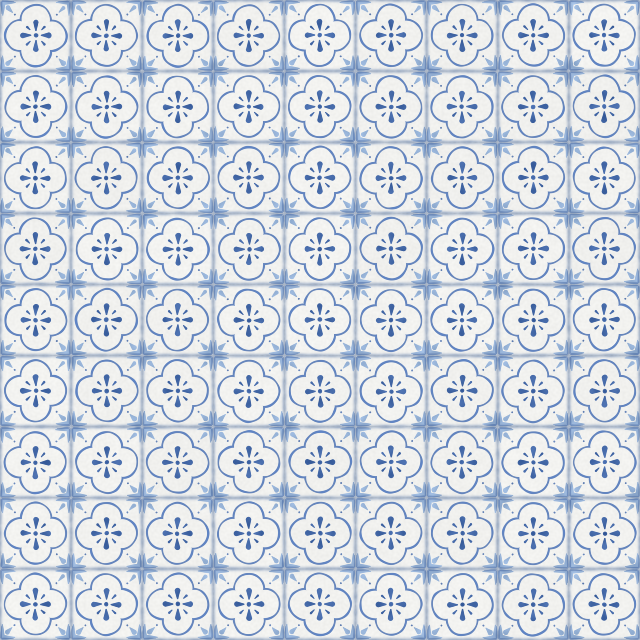
Reproduce this pattern procedurally as a Shadertoy shader.

```glsl
// Nine by nine hand-painted blue and white tiles, each with a four-lobed flower.
// Each motif is a distance function folded by symmetry; gradient noise wobbles
// the brush, thins the wash and wears the grey-blue joints.

float hash(vec2 p) {
    return fract(sin(dot(p, vec2(127.1, 311.7))) * 43758.55);
}

vec2 gradient(vec2 cell) {
    float angle = 6.2832 * hash(cell);
    return vec2(cos(angle), sin(angle));
}

// Gradient noise, roughly -0.7 to 0.7
float noise(vec2 p) {
    vec2 i = floor(p), f = fract(p);
    vec2 u = f * f * f * (f * (f * 6.0 - 15.0) + 10.0);
    vec2 e = vec2(1.0, 0.0);
    float low = mix(dot(gradient(i), f), dot(gradient(i + e), f - e), u.x);
    float high = mix(dot(gradient(i + e.yx), f - e.yx),
                     dot(gradient(i + 1.0), f - 1.0), u.x);
    return mix(low, high, u.y);
}

// Brush drop: a segment whose radius grows from ra to rb
float drop(vec2 p, vec2 a, vec2 b, float ra, float rb) {
    vec2 ab = b - a;
    float h = clamp(dot(p - a, ab) / dot(ab, ab), 0.0, 1.0);
    return length(p - a - ab * h) - mix(ra, rb, h);
}

// Antialiased coverage, with distances in tile widths
float cover(float d) {
    float pixel = 9.0 / iResolution.y;
    return 1.0 - smoothstep(-0.6 * pixel, 0.6 * pixel, d);
}

void mainImage(out vec4 fragColor, in vec2 fragCoord) {
    vec2 grid = 9.0 * fragCoord / iResolution.y;
    vec2 tile = floor(grid);
    vec2 cell = fract(grid) - 0.5;

    // Brush wobble and uneven wash
    vec2 wobble = vec2(noise(grid * 5.0), noise(grid * 5.0 + 40.0));
    vec2 p = cell + 0.012 * wobble + 0.008 * (gradient(tile + 7.0) * 0.5);
    float wash = noise(grid * 7.0 + 90.0);
    float grain = noise(grid * 24.0);

    vec3 deepBlue = vec3(0.24, 0.39, 0.65) + 0.10 * wash;
    vec3 paleBlue = vec3(0.53, 0.66, 0.83) + 0.12 * wash;

    // Glaze
    vec3 color = vec3(0.955, 0.955, 0.945) + 0.022 * grain + 0.012 * wash;
    color -= 0.015 * hash(tile);

    // Corner leaves, varying from corner to corner
    vec2 corner = 0.5 - abs(p);
    float vary = hash(sign(p) + 3.0);
    float tileVary = hash(tile * 2.0 + sign(p));
    float size = 0.85 + 0.3 * vary + 0.15 * tileVary;
    float leaf = drop(corner, vec2(0.17), vec2(0.11), 0.008, 0.030 * size);
    vec2 side = vec2(max(corner.x, corner.y), min(corner.x, corner.y));
    float edgeLeaf = drop(side, vec2(0.21, 0.035), vec2(0.06, 0.03),
                          0.008, 0.034 * size);
    color = mix(color, paleBlue, 0.85 * cover(min(leaf, edgeLeaf)));
    float vein = drop(side, vec2(0.19, 0.02), vec2(0.03, 0.015), 0.004, 0.014);
    color = mix(color, deepBlue, 0.55 * cover(vein));
    float dots = length(corner - vec2(0.205)) - 0.013;
    color = mix(color, deepBlue, 0.8 * cover(dots));

    // Four-lobed outline
    vec2 q = abs(p);
    vec2 lobe = vec2(max(q.x, q.y), min(q.x, q.y));
    float outline = abs(length(lobe - vec2(0.215, 0.0)) - 0.215);
    outline -= 0.014 + 0.007 * wash;
    color = mix(color, deepBlue + 0.06, (0.86 + 0.2 * wash) * cover(outline));

    // Petals, diagonal strokes and centre dot
    float reach = q.y > q.x ? 0.19 : 0.175;
    float petal = drop(lobe, vec2(0.075, 0.0), vec2(reach, 0.0), 0.011, 0.040);
    float stroke = drop(lobe, vec2(0.083), vec2(0.122), 0.008, 0.017);
    float heart = length(p) - 0.031;
    float flower = min(min(petal, stroke), heart);
    color = mix(color, deepBlue - 0.01, 0.95 * cover(flower));

    // Worn joints: a soft blue edge around a pale grey seam
    vec2 gap = 0.5 - abs(cell + 0.004 * wobble.yx);
    float joint = min(gap.x, gap.y);
    float wear = 0.75 + 0.5 * noise(grid * vec2(6.0, 9.0) + 20.0);
    float rim = exp(-joint * joint / 0.0009);
    color = mix(color, vec3(0.48, 0.57, 0.71), 0.78 * wear * rim);
    float seam = cover(joint - 0.006);
    color = mix(color, vec3(0.67, 0.71, 0.76) + 0.08 * grain, 0.6 * seam);

    fragColor = vec4(clamp(color, 0.0, 1.0), 1.0);
}
```
